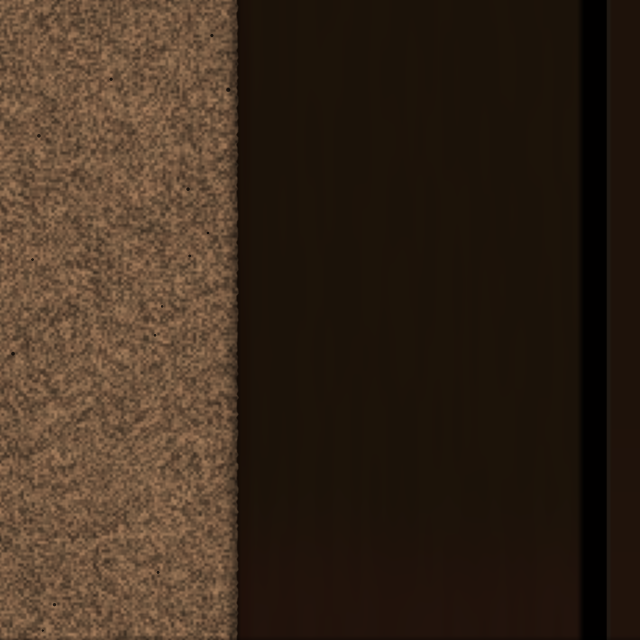
Write a Shadertoy shader that draws this texture.

```glsl
#define STONE_EDGE 0.371
#define GAP_LEFT 0.907
#define GAP_RIGHT 0.948
#define GRAIN_SCALE 230.0
#define GRAIN_CONTRAST 1.1
#define SPECK_CELLS 26.0
#define SPECK_CHANCE 0.07
#define STONE_COLOR vec3(0.447, 0.340, 0.250)
#define PANEL_COLOR vec3(0.108, 0.072, 0.036)
#define PANEL_WARM vec3(0.130, 0.073, 0.045)
#define SEAM_COLOR vec3(0.066, 0.040, 0.022)
#define RIM_COLOR vec3(0.125, 0.108, 0.085)

float hash(vec2 p) {
    return fract(sin(dot(p, vec2(127.1, 311.7))) * 43758.5);
}

float noise(vec2 p) {
    vec2 cell = floor(p), f = fract(p);
    f = f * f * (3.0 - 2.0 * f);
    return mix(mix(hash(cell), hash(cell + vec2(1, 0)), f.x),
               mix(hash(cell + vec2(0, 1)), hash(cell + vec2(1, 1)), f.x), f.y);
}

// Antialiased step across a vertical edge
float edge(float x, float at, float soft) {
    float w = max(soft, 0.75 / iResolution.x);
    return smoothstep(at - w, at + w, x);
}

// Sparse dark dots, at most one per grid cell
float specks(vec2 uv) {
    vec2 p = uv * SPECK_CELLS, cell = floor(p);
    vec2 center = 0.2 + 0.6 * vec2(hash(cell + 3.1), hash(cell + 7.7));
    float radius = mix(0.06, 0.12, hash(cell + 5.3));
    float dotMask = 1.0 - smoothstep(radius * 0.4, radius, length(fract(p) - center));
    return dotMask * step(hash(cell + 11.9), SPECK_CHANCE);
}

vec3 stone(vec2 uv) {
    // Fine grain over broader mottling
    float grain = 0.55 * noise(uv * GRAIN_SCALE)
                + 0.30 * noise(uv * GRAIN_SCALE * 0.53 + 17.0)
                + 0.15 * noise(uv * GRAIN_SCALE * 0.11 + 41.0);
    vec3 color = STONE_COLOR * (1.0 + GRAIN_CONTRAST * (grain - 0.5));
    color.r += 0.02 * (noise(uv * 70.0 + 9.0) - 0.5);
    color *= 1.0 - 0.75 * specks(uv);
    // Contact shade beside the panel
    float shade = smoothstep(STONE_EDGE - 0.028, STONE_EDGE, uv.x);
    return color * (1.0 - 0.42 * shade * shade);
}

vec3 panel(vec2 uv) {
    // Warm light rises from the bottom, faint vertical wood streaks
    float warmth = 1.0 - smoothstep(0.06, 0.27, uv.y + 0.03 * noise(uv * 6.0));
    vec3 color = mix(PANEL_COLOR, PANEL_WARM, warmth);
    color *= 1.0 + 0.06 * (noise(uv * vec2(70.0, 9.0)) - 0.5);
    // Dark seam and recessed lip at the left
    float lip = 1.0 - smoothstep(STONE_EDGE + 0.012, STONE_EDGE + 0.028, uv.x);
    color = mix(color, color * vec3(0.95, 0.84, 0.82), lip);
    float seam = 1.0 - smoothstep(STONE_EDGE, STONE_EDGE + 0.007, uv.x);
    return mix(color, SEAM_COLOR, 0.7 * seam);
}

vec3 rightStrip(vec2 uv) {
    float warmth = 1.0 - smoothstep(0.05, 0.4, uv.y);
    vec3 color = mix(PANEL_COLOR * vec3(1.04, 1.0, 1.05), PANEL_WARM, 0.35 + 0.6 * warmth);
    float rim = 1.0 - smoothstep(0.001, 0.005, abs(uv.x - GAP_RIGHT - 0.003));
    return mix(color, RIM_COLOR, 0.65 * rim);
}

void mainImage(out vec4 fragColor, in vec2 fragCoord) {
    vec2 uv = fragCoord / iResolution.xy;

    // The stone boundary is slightly rough
    float rough = 0.003 * (noise(vec2(3.0, uv.y * 190.0)) - 0.5);
    vec3 color = mix(stone(uv), panel(uv), edge(uv.x, STONE_EDGE + rough, 0.0017));

    // Black gap: soft on the left, crisp on the right
    color = mix(color, vec3(0.002, 0.001, 0.0), edge(uv.x, GAP_LEFT, 0.007));
    color = mix(color, rightStrip(uv), edge(uv.x, GAP_RIGHT, 0.0015));

    // Slight falloff along the bottom border
    color *= 1.0 - 0.25 * (1.0 - smoothstep(0.0, 0.008, uv.y));
    fragColor = vec4(color, 1.0);
}
```
